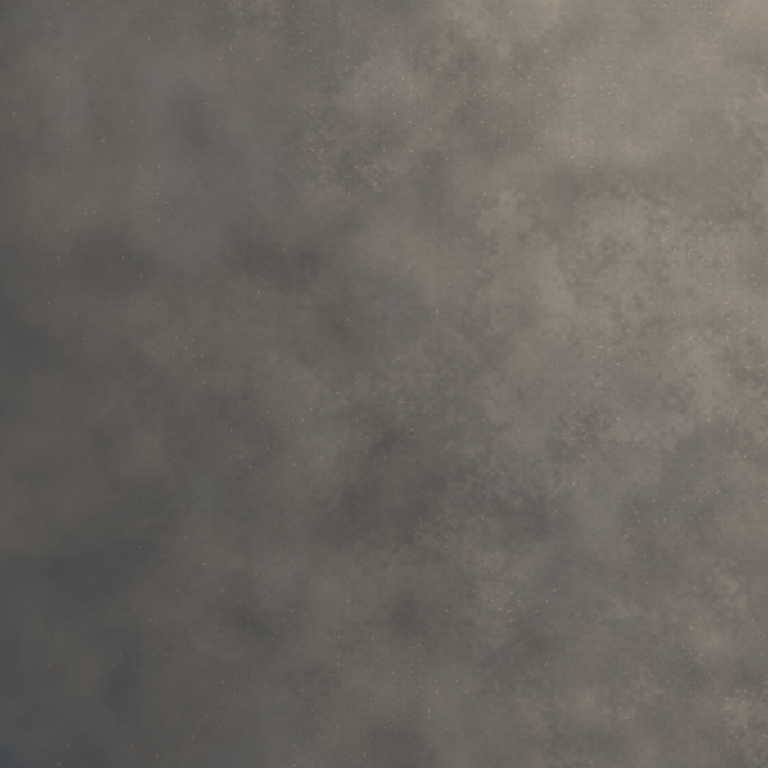
A Shadertoy shader for this texture:

```glsl
float hash(vec2 p) {
    return fract(sin(dot(p, vec2(127.1, 311.7))) * 43758.5453);
}

float noise(vec2 p) {
    vec2 cell = floor(p), f = fract(p);
    f = f * f * (3.0 - 2.0 * f);
    return mix(mix(hash(cell), hash(cell + vec2(1, 0)), f.x),
               mix(hash(cell + vec2(0, 1)), hash(cell + vec2(1, 1)), f.x), f.y);
}

float fbm(vec2 p) {
    float sum = 0.0, amp = 0.5;
    for (int i = 0; i < 5; i++) {
        sum += amp * noise(p);
        p = mat2(1.6, 1.2, -1.2, 1.6) * p + 7.3;
        amp *= 0.5;
    }
    return sum / 0.97;
}

// Short, randomly turned chips, one candidate per grid cell
float flecks(vec2 p, float scale, float density) {
    vec2 q = p * scale, cell = floor(q);
    vec2 jitter = vec2(hash(cell + 3.1), hash(cell + 8.7)) - 0.5;
    vec2 d = fract(q) - 0.5 - 0.35 * jitter;
    float angle = 6.283 * hash(cell + 15.3);
    d = mat2(cos(angle), -sin(angle), sin(angle), cos(angle)) * d;
    d.y += 0.6 * d.x * d.x;
    float size = mix(0.5, 1.0, hash(cell + 21.9));
    float dist = length(d / vec2(0.32, 0.16) / size);
    return smoothstep(1.25, 0.45, dist) * step(hash(cell + 31.7), density);
}

vec3 stoneColor(float tone) {
    vec3 slate = vec3(0.27, 0.275, 0.285);
    vec3 umber = vec3(0.36, 0.347, 0.328);
    vec3 sand = vec3(0.54, 0.507, 0.467);
    return tone < 0.36 ? mix(slate, umber, (tone - 0.27) / 0.09)
                       : mix(umber, sand, (tone - 0.36) / 0.18);
}

void mainImage(out vec4 fragColor, in vec2 fragCoord) {
    vec2 p = fragCoord / iResolution.y;
    vec2 uv = fragCoord / iResolution.xy;

    // Light falls off from the upper right to the lower left
    float tone = 0.284 + 0.17 * uv.x + 0.105 * uv.y;
    float wear = smoothstep(0.0, 1.1, uv.x + 0.3 * uv.y);

    // Soft clouds, then blotches and small smudges
    vec2 warp = vec2(fbm(p * 6.0 + 11.0), fbm(p * 6.0 + 47.0)) - 0.5;
    vec2 w = p + 0.06 * warp;
    tone += 0.09 * (fbm(w * 5.0 + 2.0) - 0.5);
    tone += mix(0.09, 0.13, wear) * (fbm(w * 12.0 + 23.0) - 0.5);
    tone += mix(0.02, 0.04, wear) * (noise(w * 26.0 + 71.0) - 0.5);

    // Pale worn patches with crumbly edges
    float crumble = noise(p * 170.0) + noise(p * 90.0 + 9.0) - 1.0;
    float patches = fbm(w * 6.0 + 61.0) + 0.11 * crumble;
    tone += 0.038 * wear * smoothstep(0.50, 0.64, patches);

    // Fine grain
    tone += mix(0.008, 0.026, wear) * (noise(p * 250.0 + 5.0) - 0.5);
    tone += mix(0.004, 0.015, wear) * crumble;

    // Clustered chips, pale and dark
    float cluster = smoothstep(0.42, 0.70, fbm(p * 9.0 + 83.0));
    float density = wear * (0.05 + 0.5 * cluster);
    float pale = flecks(p, 85.0, density * 0.5) + 0.7 * flecks(p + 0.37, 140.0, density);
    float dark = flecks(p + 0.71, 120.0, density * 0.6);
    tone += 0.055 * pale - 0.03 * dark;

    // Warm chips and faint cool stains
    vec3 color = stoneColor(tone);
    color += vec3(0.010, 0.0, -0.008) * pale;
    float stain = smoothstep(0.54, 0.74, fbm(w * 8.0 + 37.0)) * (1.0 - 0.7 * wear);
    color += vec3(-0.012, -0.002, 0.012) * stain;
    fragColor = vec4(color, 1.0);
}
```
